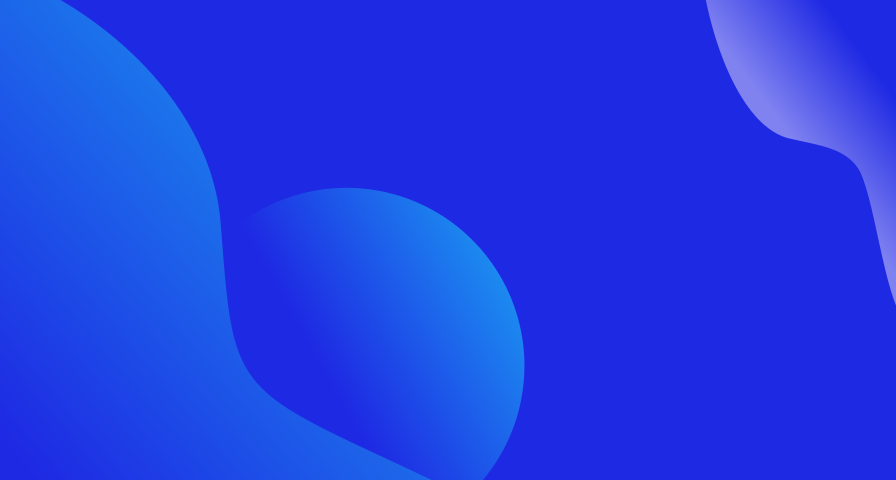
Give the GLSL for this background, as a WebGL 2 fragment shader.

```glsl
#version 300 es
precision highp float;
// Flat blue background with a glowing disc, a blue wave on the left and a pale wave in the top right corner.

uniform vec2 u_resolution;
out vec4 outColor;

// Layout units: the canvas is 7.68 wide, origin at the top left, y downwards.
const float CANVAS_WIDTH = 7.68;

const vec3 BASE_BLUE = vec3(0.118, 0.160, 0.890);
const vec3 WAVE_BLUE = vec3(0.110, 0.460, 0.922);
const vec3 DISC_BLUE = vec3(0.110, 0.540, 0.940);
const vec3 PALE_VIOLET = vec3(0.500, 0.510, 0.942);

const vec2 DISC_CENTER = vec2(2.97, 3.135);
const float DISC_RADIUS = 1.525;

// Gradient axes, each with the projections where it starts and ends.
const vec2 DISC_AXIS = vec2(0.87, -0.49);
const vec2 DISC_RANGE = vec2(0.85, 2.57);
const vec2 WAVE_AXIS = vec2(1.0, -0.85);
const vec2 WAVE_RANGE = vec2(-3.2, 0.85);
const vec2 PALE_AXIS = vec2(1.0, -0.75);
const vec2 PALE_RANGE = vec2(5.9, 7.05);

// Outlines: three chained cubic curves, descending from top to bottom.
const int CURVES = 3;
const vec2 LEFT_EDGE[10] = vec2[10](
    vec2(0.52, 0.00), vec2(1.20, 0.40), vec2(1.82, 1.08),
    vec2(1.89, 1.90), vec2(1.96, 2.75), vec2(1.96, 3.12),
    vec2(2.35, 3.42), vec2(2.62, 3.63), vec2(3.13, 3.84),
    vec2(3.69, 4.11));
const vec2 RIGHT_EDGE[10] = vec2[10](
    vec2(6.05, 0.00), vec2(6.17, 0.58), vec2(6.43, 1.12),
    vec2(6.78, 1.19), vec2(7.04, 1.25), vec2(7.24, 1.27),
    vec2(7.36, 1.45), vec2(7.48, 1.66), vec2(7.56, 2.35),
    vec2(7.69, 2.64));

vec2 cubic(vec2 a, vec2 b, vec2 c, vec2 d, float t) {
    float s = 1.0 - t;
    return s * s * s * a + 3.0 * s * t * (s * b + t * c) + t * t * t * d;
}

vec2 cubicTangent(vec2 a, vec2 b, vec2 c, vec2 d, float t) {
    float s = 1.0 - t;
    return s * s * (b - a) + 2.0 * s * t * (c - b) + t * t * (d - c);
}

// Approximate signed distance to an outline, positive on its right.
float edgeDistance(vec2 p, vec2 edge[10]) {
    int first = 0;
    for (int i = 1; i < CURVES; i++) {
        if (p.y > edge[3 * i].y) first = 3 * i;
    }
    vec2 a = edge[first], b = edge[first + 1];
    vec2 c = edge[first + 2], d = edge[first + 3];

    // Bisect for the curve parameter at this height.
    float t = 0.5;
    float stepSize = 0.25;
    for (int i = 0; i < 18; i++) {
        t += cubic(a, b, c, d, t).y < p.y ? stepSize : -stepSize;
        stepSize *= 0.5;
    }
    vec2 tangent = normalize(cubicTangent(a, b, c, d, t));
    return (p.x - cubic(a, b, c, d, t).x) * tangent.y;
}

float gradient(vec2 p, vec2 axis, vec2 range) {
    return clamp((dot(p, axis) - range.x) / (range.y - range.x), 0.0, 1.0);
}

// Antialiased coverage of the negative side of a distance.
float coverage(float dist, float pixel) {
    return clamp(0.5 - dist / pixel, 0.0, 1.0);
}

void main() {
    float pixel = CANVAS_WIDTH / u_resolution.x;
    vec2 p = vec2(gl_FragCoord.x, u_resolution.y - gl_FragCoord.y) * pixel;
    vec3 color = BASE_BLUE;

    // Disc, fading out towards the lower left
    vec3 discColor = mix(BASE_BLUE, DISC_BLUE, gradient(p, DISC_AXIS, DISC_RANGE));
    color = mix(color, discColor, coverage(length(p - DISC_CENTER) - DISC_RADIUS, pixel));

    // Left wave, covering the disc
    vec3 waveColor = mix(BASE_BLUE, WAVE_BLUE, gradient(p, WAVE_AXIS, WAVE_RANGE));
    color = mix(color, waveColor, coverage(edgeDistance(p, LEFT_EDGE), pixel));

    // Pale corner wave, brightest along its outline
    vec3 paleColor = mix(PALE_VIOLET, BASE_BLUE, gradient(p, PALE_AXIS, PALE_RANGE));
    color = mix(color, paleColor, coverage(-edgeDistance(p, RIGHT_EDGE), pixel));

    outColor = vec4(color, 1.0);
}
```
